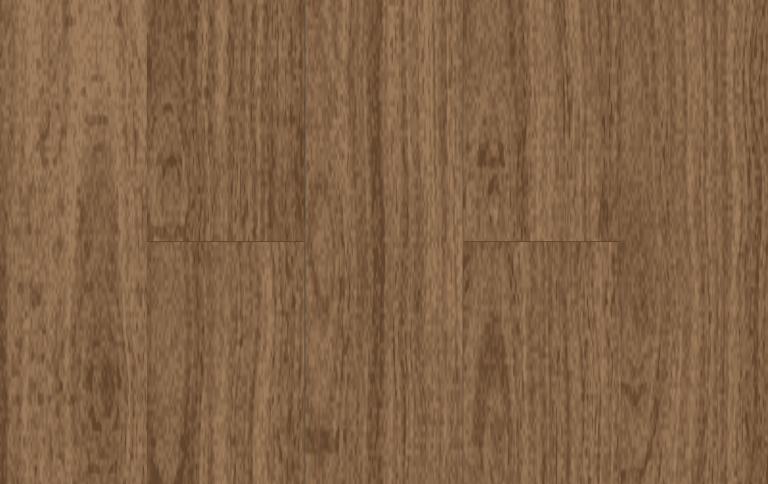
Give the GLSL for this texture, as a Shadertoy shader.

```glsl
// Walnut plank floor: five upright columns, every second one cut by a cross joint.
// Each plank has its own seed; value noise is sampled along a grain coordinate
// that bends round an elongated figure, then pores and thin seams are laid on top.

// Layout, in units of the canvas width
const float PLANK_WIDTH = 0.2057;
const float FIRST_SEAM = 0.1914;
const float CROSS_JOINT_Y = 0.3157;
const float SEAM_HALF_WIDTH = 0.0007;
const float STRONG_SEAM = 0.85;
const float MEDIUM_SEAM = 0.5;
const float FAINT_SEAM = 0.18;

// Colours
const vec3 DARK_WOOD = vec3(0.405, 0.288, 0.190);
const vec3 LIGHT_WOOD = vec3(0.595, 0.464, 0.340);
const vec3 SEAM_COLOR = vec3(0.330, 0.280, 0.220);

// Grain: cells per canvas width across and along, then contrast
const vec3 BROAD_BAND = vec3(34.0, 0.6, 0.58);
const vec3 STREAK = vec3(95.0, 1.2, 0.50);
const vec3 FINE_LINE = vec3(235.0, 5.0, 0.60);
const vec3 FIBRE = vec3(400.0, 130.0, 0.62);
const vec2 PORE_SCALE = vec2(330.0, 55.0);
const float PORE_DEPTH = 0.50;
const float BASE_TONE = 0.57;
const float PLANK_VARIATION = 0.08;

// Figure: sideways bend, the length over which it settles, left-right imbalance
const float FIGURE_BEND = 0.050;
const float FIGURE_LENGTH = 0.2;
const float FIGURE_SKEW = 0.38;
const float WOBBLE = 0.009;

float hash(vec2 p) {
    vec3 q = fract(vec3(p.xyx) * 0.1031);
    q += dot(q, q.yzx + 33.33);
    return fract((q.x + q.y) * q.z);
}

float noise(vec2 p) {
    vec2 i = floor(p), f = fract(p);
    f = f * f * (3.0 - 2.0 * f);
    return mix(mix(hash(i), hash(i + vec2(1, 0)), f.x),
               mix(hash(i + vec2(0, 1)), hash(i + vec2(1, 1)), f.x), f.y);
}

// One grain layer, centred on zero
float layer(vec2 grain, vec3 kind, float seed) {
    vec2 shift = vec2(61.7, 37.3) * seed + kind.x;
    return kind.z * (noise(grain * kind.xy + shift) - 0.5);
}

// Straight grain that closes into long nested arches around the figure
float grainCoordinate(vec2 p, vec2 figure, float seed) {
    float dx = p.x - figure.x;
    float dy = p.y - figure.y;
    dx += WOBBLE * (noise(vec2(p.x * 14.0, p.y * 7.0) + seed * 53.0) - 0.5);
    float bend = FIGURE_BEND * dy / (FIGURE_LENGTH + abs(dy));
    return length(vec2(dx, bend)) + FIGURE_SKEW * dx;
}

float woodTone(vec2 p, vec2 figure, float seed) {
    vec2 grain = vec2(grainCoordinate(p, figure, seed), p.y);
    float tone = BASE_TONE + PLANK_VARIATION * (seed - 0.5);
    tone += layer(grain, BROAD_BAND, seed);
    tone += layer(grain, STREAK, seed);
    tone += layer(grain, FINE_LINE, seed);
    tone += layer(p, FIBRE, seed);

    // Short dark pores gather in some of the streaks
    float pore = smoothstep(0.58, 0.90, noise(vec2(grain.x, p.y) * PORE_SCALE + seed * 91.0));
    float gather = noise(vec2(grain.x * 60.0, p.y * 2.0) + seed * 17.0);
    return tone - PORE_DEPTH * pore * smoothstep(0.1, 0.8, gather);
}

float lineCoverage(float d, float pixel) {
    return clamp((SEAM_HALF_WIDTH - abs(d)) / pixel + 0.5, 0.0, 1.0);
}

void mainImage(out vec4 fragColor, in vec2 fragCoord) {
    vec2 p = fragCoord / iResolution.x;
    float pixel = 1.0 / iResolution.x;

    // Plank index and seed
    float across = (p.x - FIRST_SEAM) / PLANK_WIDTH;
    float column = floor(across);
    float isCut = 1.0 - mod(column, 2.0);
    float row = isCut * step(CROSS_JOINT_Y, p.y);
    float seed = hash(vec2(column, row) + 7.0);

    // Figure sits near the left edge, mirrored on the outermost left plank
    float side = mix(0.08, 0.25, hash(vec2(seed * 71.0, 3.0)));
    side = column < 0.0 ? 1.0 - side : side;
    float height = mix(0.1, 0.9, hash(vec2(seed * 43.0, 9.0)));
    float plankHeight = mix(2.0, 1.0, isCut) * CROSS_JOINT_Y;
    vec2 figure = vec2(FIRST_SEAM + (column + side) * PLANK_WIDTH,
                       row * CROSS_JOINT_Y + height * plankHeight);

    float tone = clamp(woodTone(p, figure, seed), -0.1, 1.1);
    vec3 color = mix(DARK_WOOD, LIGHT_WOOD, tone);

    // Upright seams: the two around the middle plank show most
    float edge = floor(across + 0.5);
    float strength = mix(STRONG_SEAM, MEDIUM_SEAM, step(1.5, edge));
    strength = mix(FAINT_SEAM, strength, step(abs(edge - 1.5), 0.6));
    strength *= mix(0.7, 1.0, noise(vec2(edge * 5.0, p.y * 9.0)));
    float seam = strength * lineCoverage((across - edge) * PLANK_WIDTH, pixel);

    // Cross joints on the cut columns
    float joint = STRONG_SEAM * isCut * lineCoverage(p.y - CROSS_JOINT_Y, pixel);
    color = mix(color, SEAM_COLOR, max(seam, joint));

    fragColor = vec4(color, 1.0);
}
```
